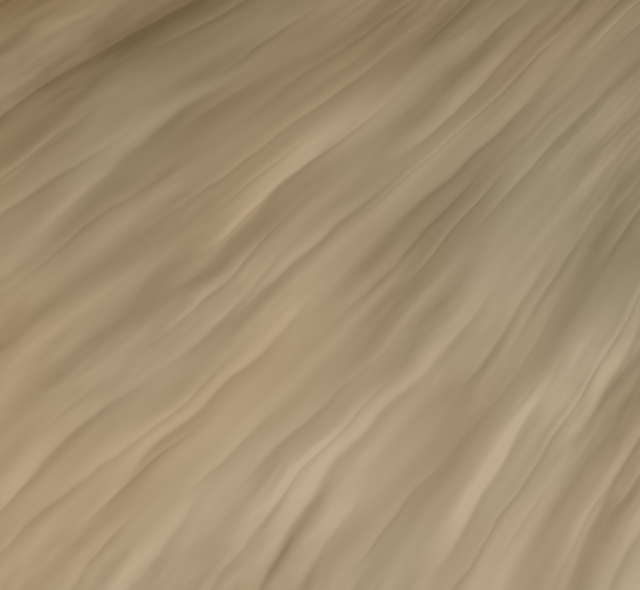
Reproduce this texture procedurally as a WebGL 1 fragment shader.

```glsl
precision highp float;
// Soft weathered wood grain fanning diagonally toward a far upper-right point.
uniform vec2 u_resolution;

vec2 gradient(vec2 cell) {
  float angle = 6.2832 * fract(sin(dot(cell, vec2(127.1, 311.7))) * 43758.55);
  return vec2(cos(angle), sin(angle));
}

float gradientNoise(vec2 p) {
  vec2 i = floor(p);
  vec2 f = p - i;
  vec2 u = f * f * f * (f * (f * 6.0 - 15.0) + 10.0);
  float low = mix(dot(gradient(i), f),
                  dot(gradient(i + vec2(1, 0)), f - vec2(1, 0)), u.x);
  float high = mix(dot(gradient(i + vec2(0, 1)), f - vec2(0, 1)),
                   dot(gradient(i + vec2(1, 1)), f - vec2(1, 1)), u.x);
  return mix(low, high, u.y);
}

// Broken furrows: a light lip on one side, a dark groove on the other.
float furrows(float across, float along, float seed) {
  across += 0.8 * gradientNoise(vec2(across * 0.45 + seed, along * 1.3))
          + 0.06 * gradientNoise(vec2(across + seed, along * 14.0));
  float id = floor(across + 0.5);
  float t = across - id;
  float strength = smoothstep(-0.12, 0.4, gradientNoise(vec2(id * 7.37 + seed, along * 2.1 + id * 0.63)));
  float width = t > 0.0 ? 0.07 : 0.11;
  float profile = -t / width * exp(1.0 - abs(t) / width);
  return strength * profile * (1.0 - 4.0 * t * t);
}

void main() {
  vec2 p = gl_FragCoord.xy / u_resolution.y;

  // Fan coordinates: angle runs across the grain, radius along it.
  vec2 toVanish = vec2(2.2, 2.15) - p;
  float along = length(toVanish);
  float across = atan(toVanish.y, toVanish.x);
  across += 0.012 * gradientNoise(p * 2.3 + 4.0) + 0.003 * gradientNoise(p * 9.0);

  // Light falls off toward the top, most of all at the left.
  float tone = 0.81 - 0.47 * pow(p.y, 1.6) + 0.16 * (p.x - 0.55) * p.y;

  // Bands, streaks and fine fibres.
  tone += 0.40 * gradientNoise(vec2(across * 15.0, along * 1.3 + 3.0));
  tone += 0.34 * gradientNoise(vec2(across * 37.0 + 9.0, along * 2.2));
  tone += 0.20 * gradientNoise(vec2(across * 80.0 + 5.0, along * 4.5));
  float patches = smoothstep(-0.2, 0.35, gradientNoise(vec2(across * 12.0 + 31.0, along * 3.0)));
  tone += 0.16 * patches * gradientNoise(vec2(across * 150.0, along * 11.0));
  tone += 0.07 * patches * gradientNoise(vec2(across * 270.0 + 2.0, along * 26.0));

  // Large and small furrows.
  tone += 0.19 * furrows(across * 24.0, along, 3.7);
  tone += 0.12 * furrows(across * 51.0, along * 1.6, 17.2);

  // Tan wood, warmer at the left and greener at the right.
  vec3 shade = vec3(0.465, 0.395, 0.285);
  vec3 pale = vec3(0.725, 0.645, 0.530);
  vec3 color = mix(shade, pale, clamp(tone, -0.1, 1.1));
  float warmth = 0.5 - p.x + 1.3 * gradientNoise(vec2(across * 11.0 + 50.0, along * 1.8));
  color += warmth * vec3(0.016, -0.004, -0.012);

  gl_FragColor = vec4(color, 1.0);
}
```
